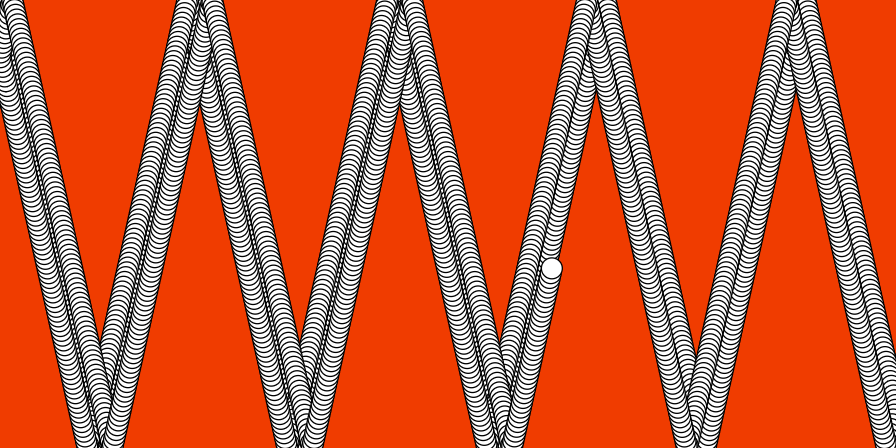
Write a WebGL 2 fragment shader that draws this pattern.

```glsl
#version 300 es
precision highp float;
// Trail of a white disc that bounces inside a two-by-one box, on orange.
// Its path is unfolded into a straight line of even steps; each fragment
// looks up the nearby steps of every crossing and layers them newest first.

uniform vec2 u_resolution;
out vec4 outColor;

const vec3 ORANGE = vec3(0.94, 0.235, 0.0);
const vec3 INK    = vec3(0.0);
const vec3 WHITE  = vec3(1.0);

// Lengths are in canvas heights.
const vec2  BOX        = vec2(2.0, 1.0);
const vec2  TRAVEL     = vec2(9.2318, 41.401); // unfolded path, start to head
const float STEPS      = 3864.0;               // discs left along the path
const float RADIUS     = 0.0248;               // outer edge of the outline
const float LINE_WIDTH = 0.0029;
const int   CROSSINGS  = 5;                    // sweeps from side to side
const int   REACH      = 11;                   // steps within one radius

// Reflects an unfolded position back and forth between the walls.
vec2 foldIntoBox(vec2 p, vec2 box) {
    return box - abs(mod(p, 2.0 * box) - box);
}

// Centre of the disc at a step; the path starts in the upper left corner.
vec2 discCentre(float stepIndex) {
    vec2 p = foldIntoBox(TRAVEL * stepIndex / STEPS, BOX);
    return vec2(p.x, BOX.y - p.y);
}

// Coverage of the region where the signed distance is negative.
float coverage(float dist, float pixel) {
    return clamp(0.5 - dist / pixel, 0.0, 1.0);
}

// Outlined disc: colour in rgb, opacity in a.
vec4 outlinedDisc(vec2 p, float radius, float lineWidth, float pixel) {
    float dist = length(p) - radius;
    float fill = coverage(dist + lineWidth, pixel);
    return vec4(mix(INK, WHITE, fill), coverage(dist, pixel));
}

// Unfolded horizontal travel at which a crossing passes over x.
float travelAt(float x, int crossing) {
    float along = (crossing % 2 == 0) ? x : BOX.x - x;
    return float(crossing) * BOX.x + along;
}

// Front-to-back layering of all discs that can touch p.
vec3 bouncingTrail(vec2 p, vec3 background, float pixel) {
    vec3 color = vec3(0.0);
    float unseen = 1.0;
    for (int c = CROSSINGS - 1; c >= 0; c--) {
        float nearest = round(travelAt(p.x, c) * STEPS / TRAVEL.x);
        for (int k = REACH; k >= -REACH; k--) {
            float stepIndex = nearest + float(k);
            if (stepIndex < 0.0 || stepIndex > STEPS) continue;
            vec4 disc = outlinedDisc(p - discCentre(stepIndex),
                                     RADIUS, LINE_WIDTH, pixel);
            color += unseen * disc.a * disc.rgb;
            unseen *= 1.0 - disc.a;
        }
        if (unseen < 0.004) break;
    }
    return color + unseen * background;
}

void main() {
    float pixel = 1.0 / u_resolution.y;
    vec2 p = gl_FragCoord.xy * pixel;
    outColor = vec4(bouncingTrail(p, ORANGE, pixel), 1.0);
}
```
